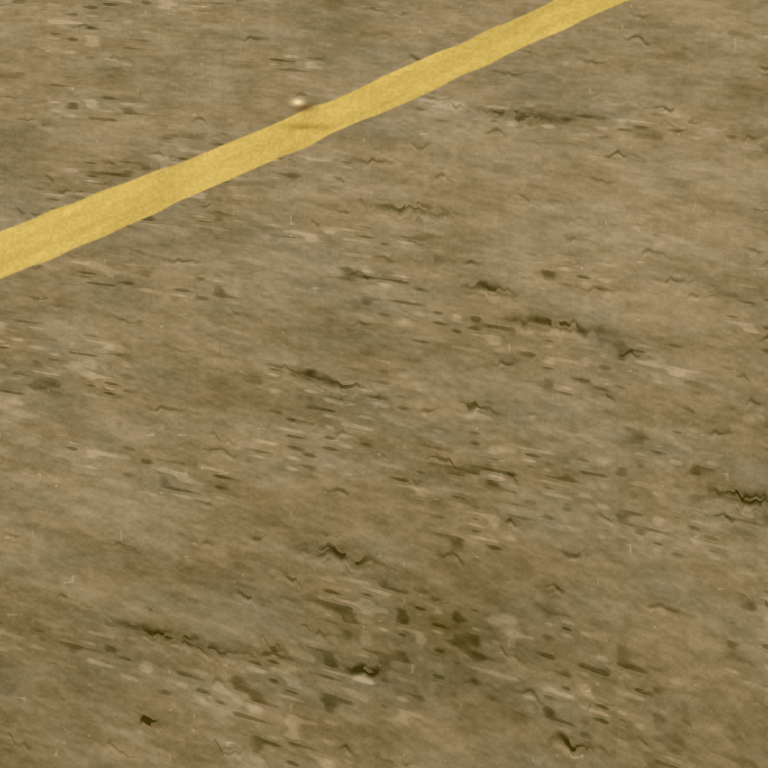
A Shadertoy shader for this texture:

```glsl
// Packed dirt seen at a slant, crossed by a painted yellow line near the top.
// Sheared value noise gives the raked soil, clustered flecks and scattered
// scars give the gouges, and two gently curved edges bound the paint.

float hash(vec2 p) {
    return fract(sin(dot(p, vec2(127.1, 311.7))) * 43758.5453);
}

float noise(vec2 p) {
    vec2 i = floor(p), f = fract(p);
    f = f * f * (3.0 - 2.0 * f);
    return mix(mix(hash(i), hash(i + vec2(1, 0)), f.x),
               mix(hash(i + vec2(0, 1)), hash(i + vec2(1, 1)), f.x), f.y);
}

float fbm(vec2 p) {
    float sum = 0.0, amp = 0.5;
    for (int i = 0; i < 5; i++) {
        sum += amp * noise(p);
        p = mat2(1.8, 0.3, -0.3, 2.0) * p + 7.3;
        amp *= 0.55;
    }
    return sum;
}

// Soft round area of light or shade
float blob(vec2 p, vec2 center, vec2 size) {
    vec2 d = (p - center) / size;
    return exp(-dot(d, d));
}

// Ragged gouge: broken dark core with a lit lip beneath it
float scar(vec2 d, vec2 size, float seed) {
    d.y += 0.012 * (noise(vec2(d.x * 60.0, seed)) - 0.5);
    d.y += 0.006 * (noise(vec2(d.x * 170.0, seed + 9.0)) - 0.5);
    vec2 e = d / size;
    float lip = exp(-e.x * e.x - (e.y + 1.8) * (e.y + 1.8));
    float broken = smoothstep(0.3, 0.6, noise(d * vec2(85.0, 210.0) + seed));
    return (0.45 * lip - exp(-dot(e, e))) * broken;
}

// Small gouges, one per cell at most, following the rake of the soil
float scatteredScars(vec2 g) {
    vec2 cells = vec2(10.0, 23.0);
    vec2 home = floor(g * cells);
    float sum = 0.0;
    for (int j = -1; j <= 1; j++)
    for (int i = -1; i <= 1; i++) {
        vec2 id = home + vec2(i, j);
        float r = hash(id + 3.7);
        vec2 c = (id + vec2(hash(id), hash(id + 19.1))) / cells;
        vec2 size = vec2(mix(0.008, 0.030, hash(id + 8.2)), 0.0035);
        sum += step(0.5, r) * r * scar(g - c, size, r * 40.0);
    }
    return sum;
}

// Larger gouges: center, half length, depth
float majorScars(vec2 p, float slope) {
    vec4 marks[12] = vec4[12](
        vec4(0.534, 0.727, 0.055, 1.0), vec4(0.680, 0.848, 0.055, 0.9),
        vec4(0.730, 0.577, 0.055, 1.2), vec4(0.638, 0.626, 0.035, 1.1),
        vec4(0.440, 0.502, 0.048, 1.1), vec4(0.620, 0.470, 0.025, 1.1),
        vec4(0.972, 0.352, 0.035, 1.5), vec4(0.445, 0.275, 0.045, 1.1),
        vec4(0.235, 0.167, 0.085, 1.1), vec4(0.475, 0.125, 0.022, 1.7),
        vec4(0.745, 0.030, 0.022, 1.6), vec4(0.193, 0.063, 0.012, 2.2));
    float sum = 0.0;
    for (int i = 0; i < 12; i++) {
        vec4 m = marks[i];
        vec2 d = p - m.xy;
        d.y += slope * d.x;
        sum += m.w * scar(d, vec2(m.z, 0.0065), float(i) * 5.3);
        sum -= 0.25 * blob(d, vec2(0), vec2(m.z, 0.014));
    }
    return sum;
}

vec3 soil(vec2 p) {
    // Rake lines tilt down to the right and tighten with distance
    float slope = mix(0.30, 0.10, p.y);
    vec2 g = vec2(p.x, p.y * (1.0 + 0.25 * p.y) + slope * p.x);

    float tone = 0.48 + 0.26 * p.y;
    tone += 0.75 * (fbm(g * vec2(7.0, 15.0)) - 0.5);
    tone += 0.75 * (fbm(g * vec2(28.0, 75.0) + 31.0) - 0.5);
    tone += 0.30 * (noise(g * vec2(110.0, 190.0)) - 0.5);
    tone += 0.20 * (noise(p * 300.0) - 0.5);

    // Broad shade and light
    tone -= 0.32 * blob(p, vec2(0.68, 0.17), vec2(0.20, 0.07));
    tone -= 0.18 * blob(p, vec2(0.18, 0.17), vec2(0.20, 0.07));
    tone -= 0.14 * blob(p, vec2(0.50, 0.53), vec2(0.28, 0.05));
    tone += 0.12 * blob(p, vec2(0.85, 0.74), vec2(0.22, 0.16));
    tone += 0.16 * blob(p, vec2(0.12, 0.39), vec2(0.16, 0.07));
    tone += 0.85 * scatteredScars(g) + majorScars(p, slope);

    // Dark flecks and pale crumbs gathered in patches
    float patches = smoothstep(0.45, 0.75, noise(g * vec2(8.0, 17.0) + 12.0));
    float flecks = noise(g * vec2(42.0, 125.0) + 77.0);
    tone -= 0.75 * patches * smoothstep(0.68, 0.92, flecks);
    tone += 0.50 * patches * smoothstep(0.32, 0.08, flecks);
    tone += 0.5 * smoothstep(0.93, 1.0, noise(p * vec2(95.0, 120.0) + 5.0));

    vec3 color = mix(vec3(0.42, 0.36, 0.21), vec3(0.625, 0.545, 0.405), clamp(tone, -0.9, 1.4));
    float tint = fbm(g * vec2(14.0, 28.0) + 60.0) - 0.5;
    return color + tint * vec3(0.03, -0.005, -0.04);
}

void mainImage(out vec4 fragColor, in vec2 fragCoord) {
    vec2 p = fragCoord / iResolution.xy;
    vec3 color = soil(p);

    // Painted line between its upper and lower edges
    float wobble = 0.004 * (noise(vec2(p.x * 30.0, 2.0)) - 0.5);
    float upper = 0.700 + 0.365 * p.x + 0.07 * p.x * p.x + wobble;
    float lower = 0.635 + 0.43 * p.x + 0.02 * p.x * p.x - wobble;
    float paint = smoothstep(-0.002, 0.002, upper - p.y) * smoothstep(-0.002, 0.002, p.y - lower);
    float wear = fbm(vec2(p.x * 18.0, (p.y - 0.42 * p.x) * 90.0));
    vec3 yellow = mix(vec3(0.75, 0.63, 0.31), vec3(0.87, 0.75, 0.42), wear);
    yellow += 0.06 * (noise(p * 300.0) - 0.5);
    yellow -= 0.12 * blob(p, vec2(0.40, 0.835), vec2(0.030, 0.004));
    color = mix(color, yellow, paint);

    // Pebble with its shaded side on the paint's upper edge
    color = mix(color, vec3(0.42, 0.28, 0.10), 0.8 * blob(p, vec2(0.396, 0.861), vec2(0.012, 0.006)));
    color = mix(color, vec3(0.95, 0.87, 0.68), blob(p, vec2(0.388, 0.867), vec2(0.009, 0.005)));

    fragColor = vec4(clamp(color, 0.0, 1.0), 1.0);
}
```
